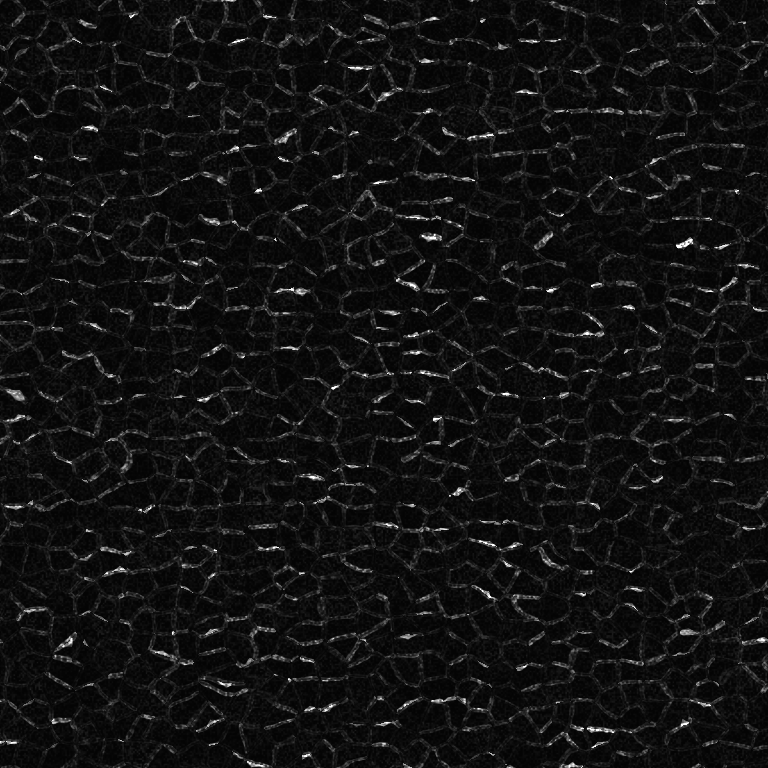
Write a Shadertoy shader that draws this texture.

```glsl
#define CELLS vec2(31.0, 35.0)
#define JITTER 0.86
#define WARP 0.34
#define GRAIN_SCALE 430.0
#define RIM_OFFSET 0.045
#define RIM_WIDTH 0.085
#define RIM_LIGHT 0.68
#define GLINT_SHARE 0.11
#define GLINT_WIDTH 0.22
#define GLINT_LIGHT 0.62
#define FLOOR_TONE 0.014
#define GRAIN_LIGHT 0.085

float hash(vec2 p) {
    vec3 q = fract(p.xyx * vec3(0.1031, 0.1030, 0.0973));
    q += dot(q, q.yzx + 33.33);
    return fract((q.x + q.y) * q.z);
}

vec2 hash2(vec2 p) {
    return vec2(hash(p + 17.3), hash(p + 91.7));
}

float noise(vec2 p) {
    vec2 i = floor(p), f = fract(p);
    f = f * f * (3.0 - 2.0 * f);
    return mix(mix(hash(i), hash(i + vec2(1, 0)), f.x),
               mix(hash(i + vec2(0, 1)), hash(i + vec2(1, 1)), f.x), f.y);
}

vec2 site(vec2 cell) {
    return cell + 0.5 + JITTER * (hash2(cell) - 0.5);
}

// Finds the cell holding p, the neighbour across its closest edge,
// and returns the distance to that edge.
float closestEdge(vec2 p, out vec2 home, out vec2 neighbour) {
    vec2 base = floor(p);
    float nearest = 1e3;
    for (int y = -1; y <= 1; y++)
    for (int x = -1; x <= 1; x++) {
        vec2 cell = base + vec2(x, y);
        vec2 toSite = site(cell) - p;
        float d = dot(toSite, toSite);
        if (d < nearest) { nearest = d; home = cell; }
    }
    float edge = 1e3;
    vec2 homeSite = site(home);
    neighbour = home + vec2(1, 0);
    for (int y = -2; y <= 2; y++)
    for (int x = -2; x <= 2; x++) {
        vec2 cell = home + vec2(x, y);
        if (x == 0 && y == 0) continue;
        vec2 other = site(cell);
        float d = dot(0.5 * (homeSite + other) - p, normalize(other - homeSite));
        if (d < edge) { edge = d; neighbour = cell; }
    }
    return edge;
}

void mainImage(out vec4 fragColor, in vec2 fragCoord) {
    vec2 uv = fragCoord / iResolution.xy;

    // Bend the cell edges
    vec2 p = uv * CELLS + 40.0;
    p += WARP * (vec2(noise(p * 1.1), noise(p * 1.1 + 57.0)) - 0.5);
    p += 0.05 * (vec2(noise(p * 6.0), noise(p * 6.0 + 23.0)) - 0.5);

    vec2 home, neighbour;
    float d = closestEdge(p, home, neighbour);
    vec2 a = site(home), b = site(neighbour);
    vec2 normal = normalize(b - a);
    float along = dot(p - 0.5 * (a + b), vec2(-normal.y, normal.x));
    float level = normal.y * normal.y;
    float edgeSeed = hash(home + neighbour + 300.0);
    float sideSeed = hash(home * 3.0 + neighbour * 5.0 + 11.0);

    // Mottled, grainy plates
    float grain = noise(uv * GRAIN_SCALE);
    float speck = noise(uv * GRAIN_SCALE * 0.9 + 133.0);
    float mottle = 0.6 * noise(uv * 27.0 + 5.0) + 0.4 * noise(uv * 75.0);
    float plate = mix(0.55, 1.15, hash(home + 7.0)) * mix(0.35, 1.65, mottle);
    float tone = FLOOR_TONE + GRAIN_LIGHT * plate * grain * grain;

    // Dark groove with a lit rim on either side
    tone *= mix(0.35, 1.0, smoothstep(0.0, 0.09, d));
    float rim = smoothstep(RIM_WIDTH, 0.015, abs(d - RIM_OFFSET));
    float strength = mix(0.14, 1.0, edgeSeed * edgeSeed) * mix(0.45, 1.1, sideSeed);
    strength *= mix(0.36, 1.0, level) * mix(0.45, 1.35, noise(p * 4.0 + 9.0));
    float sparkle = 0.3 + 1.5 * speck * speck;
    tone += RIM_LIGHT * rim * strength * sparkle;

    // Tapered glints on a few level edges
    float rare = step(1.0 - GLINT_SHARE, sideSeed) * smoothstep(0.45, 0.85, level);
    float shift = 0.3 * (edgeSeed - 0.5);
    float taper = max(0.0, 1.0 - abs(along - shift) / 0.38);
    float width = GLINT_WIDTH * taper * mix(0.5, 1.0, edgeSeed);
    float glint = rare * smoothstep(width + 0.03, width - 0.03, d) * smoothstep(0.0, 0.2, taper);
    float streak = mix(0.35, 1.2, noise(vec2(along * 5.0, d * 26.0) + home * 7.0));
    tone += GLINT_LIGHT * glint * streak * (0.55 + 0.7 * speck);

    fragColor = vec4(vec3(clamp(tone, 0.0, 1.0)), 1.0);
}
```
